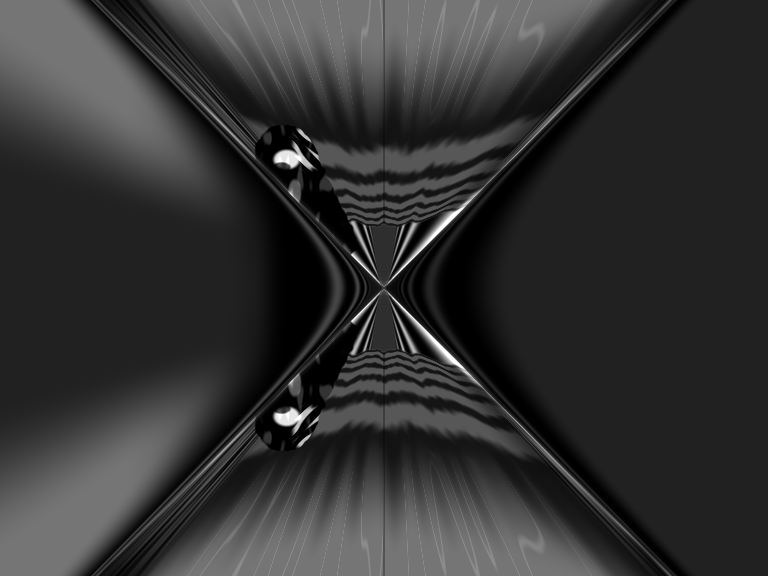
Write a WebGL 1 fragment shader that draws this background.

```glsl
precision highp float;
uniform vec2 u_resolution;

const float SIDE_TONE = 0.13;       // flat grey of the side fields
const float GLOW_TONE = 0.46;       // soft grey of the glows
const float BAND_TONE = 0.34;       // scalloped bands
const float RAY_TONE = 0.72;        // rays of the central fan
const float RAY_FREQ = 5.7;
const float RING_FREQ = 0.65;
const float BAND_FREQ = 0.5;
const float FAN_TOP = 0.112;        // height where the fan meets the bands
const float BAND_TOP = 0.265;       // height where the bands fade out
const vec2 POD_HIGH = vec2(-0.172, 0.231);
const vec2 POD_LOW = vec2(-0.070, 0.078);

vec2 gradient(vec2 cell) {
  float a = 6.2832 * fract(sin(dot(cell, vec2(127.1, 311.7))) * 437.58);
  return vec2(cos(a), sin(a));
}

float noise(vec2 p) {
  vec2 i = floor(p), f = fract(p);
  vec2 w = f * f * f * (f * (f * 6.0 - 15.0) + 10.0);
  vec2 e = vec2(1.0, 0.0);
  float low = mix(dot(gradient(i), f), dot(gradient(i + e), f - e), w.x);
  float high = mix(dot(gradient(i + e.yx), f - e.yx),
                   dot(gradient(i + 1.0), f - 1.0), w.x);
  return mix(low, high, w.y);
}

// Cosine wave from 0 to 1 that turns flat where it is finer than a pixel
float softWave(float phase, float phaseStep) {
  return 0.5 + 0.5 * cos(phase) * (1.0 - smoothstep(0.8, 2.8, phaseStep));
}

float spot(vec2 p, vec2 center, vec2 radius) {
  return 1.0 - smoothstep(0.75, 1.1, length((p - center) / radius));
}

// Left and right fields, shaded along hyperbolas
float sideField(vec2 p, float px) {
  float x = abs(p.x);
  float h = sqrt(max(x * x - p.y * p.y, 1e-6));
  float ring = softWave(RING_FREQ * (1.0 / h - 12.5), RING_FREQ * x * px / (h * h * h));
  ring *= ring * (1.0 - smoothstep(0.08, 0.115, h));
  if (p.x > 0.0) {
    return SIDE_TONE * smoothstep(0.13, 0.22, h) + 0.14 * ring;
  }
  float slope = p.y / max(x, 1e-4);
  float glow = smoothstep(0.3, 0.7, slope) * smoothstep(0.17, 0.46, x);
  float base = SIDE_TONE * smoothstep(0.165, 0.225, x);
  return mix(base, GLOW_TONE, glow) * smoothstep(0.08, 0.28, h) + 0.27 * ring;
}

// Narrow rays spreading from the crossing
float fan(float s, float y, float px) {
  float a = max(abs(s), 0.02);
  float ray = softWave(RAY_FREQ / a - 12.0, RAY_FREQ * px / (a * a * y));
  return RAY_TONE * ray * ray;
}

// Scalloped bands below, streaked glow above
float canopy(vec2 p, float s, float level) {
  float v = max(level, 0.08);
  float wave = 0.5 + 0.5 * cos(BAND_FREQ * (1.0 / (v * v) - 33.0));
  float grain = noise(vec2(s * 14.0, p.y * 45.0 - abs(s) * 12.0));
  float bands = mix(0.08, BAND_TONE, smoothstep(0.05, 0.75, wave + 0.35 * grain));
  bands *= 1.0 - 0.6 * smoothstep(0.7, 1.0, abs(s));

  float streak = noise(vec2(s * 13.0 + 3.0, p.y * 2.0));
  float thin = 1.0 - smoothstep(0.0, 0.035, abs(streak - 0.12));
  float lift = p.y - 0.6 * p.x * p.x + 0.05 * streak;
  float glow = smoothstep(0.25, 0.45, lift) * smoothstep(0.02, 0.15, p.y - abs(p.x));
  float upper = mix(0.07, GLOW_TONE, glow);
  upper += 0.09 * thin * smoothstep(0.27, 0.36, p.y) * (1.0 - smoothstep(0.6, 0.85, abs(s)));
  float fringe = 0.025 * noise(vec2(s * 22.0, 1.5));
  return mix(bands, upper, smoothstep(BAND_TOP - 0.03, BAND_TOP + 0.025, v + fringe));
}

// Dark glossy pod on the left flank: tone in x, coverage in y
vec2 pod(vec2 p, float px) {
  vec2 axis = POD_LOW - POD_HIGH;
  float t = clamp(dot(p - POD_HIGH, axis) / dot(axis, axis), 0.0, 1.0);
  float d = length(p - POD_HIGH - t * axis) - mix(0.052, 0.024, t);
  d += 0.005 * noise(p * 70.0);
  float tone = 0.9 * spot(p, vec2(-0.169, 0.223), vec2(0.024, 0.018));
  tone *= 1.0 - 0.8 * spot(p, vec2(-0.178, 0.209), vec2(0.017, 0.010));
  tone += 0.35 * spot(p, vec2(-0.155, 0.165), vec2(0.012, 0.025));
  float stripes = smoothstep(0.0, 0.25, noise(vec2(p.x + p.y, p.y * 0.4) * 75.0));
  tone += 0.75 * stripes * spot(p, vec2(-0.128, 0.247), vec2(0.032, 0.045));
  tone += 0.2 * smoothstep(0.15, 0.4, noise(p * vec2(65.0, 25.0)));
  return vec2(tone, 1.0 - smoothstep(-px, px, d));
}

void main() {
  float px = 1.0 / u_resolution.y;
  vec2 p = (gl_FragCoord.xy - 0.5 * u_resolution) * px;
  p.y = max(abs(p.y), 0.5 * px);
  float s = clamp(p.x / p.y, -1.0, 1.0);
  float gap = p.y - abs(p.x);

  // Upper and lower wedges
  float level = p.y - 0.25 * p.x * s + 0.007 * abs(sin(8.0 * s));
  level += 0.004 * noise(vec2(s * 9.0, p.y * 30.0));
  float wedge = mix(fan(s, p.y, px), canopy(p, s, level),
                    smoothstep(FAN_TOP - 0.003, FAN_TOP + 0.003, level));
  wedge *= 1.0 - 0.4 * (1.0 - smoothstep(0.0, 1.5 * px, abs(p.x))) * step(FAN_TOP, p.y);

  // Streaks running beside the diagonals
  float inner = p.x < 0.0 ? 0.80 : 0.90;
  float flank = smoothstep(inner, inner + 0.07, abs(s)) * smoothstep(0.16, 0.27, p.y);
  float fiber = 0.5 + noise(vec2(s * 75.0, p.y * 5.0));
  wedge = mix(wedge, 0.42 * fiber * (1.0 - smoothstep(0.27, 0.62, p.y)), flank);
  vec2 gloss = pod(p, px);
  wedge = mix(wedge, gloss.x, gloss.y);

  // Join the fields and light the crossing edges
  float tone = mix(sideField(p, px), wedge, smoothstep(-px, px, gap));
  float rim = exp(-abs(gap - 0.002) / 0.0035);
  tone += rim * (0.28 + 0.3 * noise(vec2(p.y * 18.0, s * 40.0)));
  float flare = exp(-abs(gap - 0.005) / 0.005) * step(0.0, p.x);
  tone += 0.6 * flare * smoothstep(0.05, 0.13, p.y) * (1.0 - smoothstep(0.145, 0.185, p.y));
  gl_FragColor = vec4(vec3(clamp(tone, 0.0, 1.0)), 1.0);
}
```
